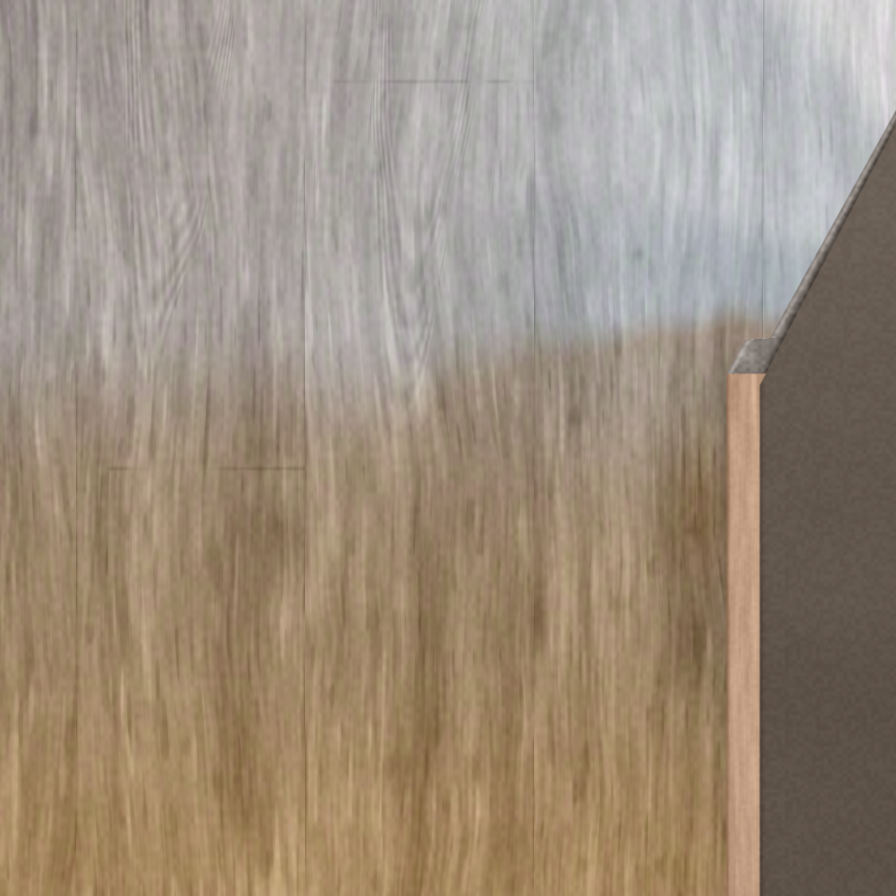
Write a three.js fragment shader that draws this texture.

```glsl
varying vec2 vUv;

const float SOFT = 0.0016;

float hash(vec2 p) {
  p = fract(p * vec2(123.34, 345.45));
  p += dot(p, p + 34.35);
  return fract(p.x * p.y);
}
float noise(vec2 p) {
  vec2 i = floor(p), f = fract(p);
  f = f * f * (3.0 - 2.0 * f);
  return mix(mix(hash(i), hash(i + vec2(1.0, 0.0)), f.x),
             mix(hash(i + vec2(0.0, 1.0)), hash(i + 1.0), f.x), f.y);
}
float fbm(vec2 p) {
  float sum = 0.0, amp = 0.5;
  for (int i = 0; i < 4; i++) {
    sum += amp * noise(p);
    p = p * 2.03 + 17.1;
    amp *= 0.5;
  }
  return sum;
}
float above(float edge, float v) { return smoothstep(edge - SOFT, edge + SOFT, v); }
float blob(vec2 p, vec2 center, vec2 radius) {
  vec2 d = (p - center) / radius;
  return exp(-dot(d, d));
}
float seam(float d, float width) { return exp(-d * d / (width * width)); }

// Nested growth rings rising from a tip, broken along their length
float arch(vec2 p, vec2 tip, float width, float rise) {
  vec2 d = p - tip;
  d.x += 0.03 * (noise(p * vec2(9.0, 8.0)) - 0.5) - 0.1 * d.y;
  float level = d.y / rise - d.x * d.x / (width * width);
  float inside = smoothstep(0.0, 0.15, level) * (1.0 - smoothstep(0.6, 1.3, level));
  float broken = smoothstep(0.25, 0.7, noise(p * vec2(60.0, 16.0)));
  return sin(level * 42.0 + 5.0 * noise(p * vec2(50.0, 9.0))) * inside * broken;
}

// Signed brightness of the wood fibres
float grain(vec2 p, float id) {
  vec2 q = p + vec2(id * 3.7, id * 1.9);
  q.x += 0.035 * (noise(q * vec2(5.0, 3.0)) - 0.5) + 0.006 * (noise(q * vec2(14.0, 11.0)) - 0.5);
  float broad = fbm(q * vec2(18.0, 2.0)) - 0.47;
  float streak = fbm(q * vec2(75.0, 5.0)) - 0.47;
  float fibre = noise(q * vec2(240.0, 22.0)) - 0.5;
  float fleck = noise(p * vec2(210.0, 130.0)) - 0.5;
  float hair = smoothstep(0.68, 0.95, noise(q * vec2(150.0, 13.0) + 5.0));
  float pore = smoothstep(0.7, 0.95, noise(q * vec2(170.0, 24.0) + 31.0));
  return 0.17 * broad + 0.17 * streak + 0.075 * fibre + 0.045 * fleck + 0.06 * hair - 0.055 * pore;
}

vec3 floorColor(vec2 p) {
  float pitch = 0.2555;
  float cell = (p.x - 0.085) / pitch;
  float id = floor(cell);
  float across = (fract(cell + 0.5) - 0.5) * pitch;

  // Warm boards
  vec3 wood = mix(vec3(0.645, 0.525, 0.365), vec3(0.605, 0.51, 0.39), smoothstep(0.0, 0.33, p.y));
  wood = mix(wood, vec3(0.595, 0.52, 0.44), smoothstep(0.25, 0.6, p.y));
  wood *= 1.0 - 0.14 * blob(p, vec2(0.79, 0.37), vec2(0.05, 0.16));
  wood = mix(wood, vec3(0.47, 0.35, 0.2), 0.55 * blob(p, vec2(0.785, 0.44), vec2(0.04, 0.09)));

  // Cool reflected daylight
  float right = smoothstep(0.15, 0.9, p.x);
  vec3 sheen = mix(vec3(0.64, 0.61, 0.59), vec3(0.735, 0.75, 0.765), right);
  float shade = p.y - 0.785 + 0.23 * (p.x - 0.64);
  sheen -= vec3(0.085, 0.07, 0.062) * smoothstep(0.03, -0.03, shade) * smoothstep(0.45, 0.8, p.x);
  float ray = p.x + 0.9 * (p.y - 1.0) + 0.04 * (noise(p * 12.0) - 0.5);
  sheen = mix(sheen, vec3(0.85, 0.84, 0.84), 0.8 * smoothstep(0.82, 0.92, ray));
  sheen -= 0.03 * seam(ray - 0.8, 0.05);
  float border = 0.565 + 0.085 * smoothstep(0.36, 0.85, p.x) + 0.035 * (noise(vec2(p.x * 22.0, 2.0)) - 0.5);
  float blur = mix(0.1, 0.026, smoothstep(0.2, 0.82, p.x));
  float lit = smoothstep(border - blur, border + blur, p.y);
  float haze = 0.3 * smoothstep(0.36, 0.6, p.y) * blob(p, vec2(0.68, 0.58), vec2(0.2, 0.15));
  vec3 color = mix(wood, sheen, max(lit, haze));

  // Fibres, rings, colour flecks and knots
  float rings = arch(p, vec2(0.155, 0.53), 0.055, 0.36) + arch(p, vec2(0.43, 0.48), 0.052, 0.32)
              + 0.6 * arch(vec2(p.x, -p.y), vec2(0.45, -0.20), 0.04, 0.3);
  color += mix(1.0, 0.7, lit * right) * (grain(p, id) + 0.034 * rings);
  color += vec3(0.02, -0.01, 0.03) * (noise(p * vec2(90.0, 55.0)) - 0.5);
  float knots = blob(p, vec2(0.6, 0.31), vec2(0.009, 0.035))
              + blob(p, vec2(0.32, 0.4), vec2(0.012, 0.035))
              + blob(p, vec2(0.713, 0.718), vec2(0.006, 0.009))
              + blob(p, vec2(0.77, 0.28), vec2(0.018, 0.04))
              + 0.6 * blob(p, vec2(0.185, 0.815), vec2(0.01, 0.018));
  color -= 0.09 * knots;

  // Faint, interrupted joints between boards
  color -= 0.09 * seam(across, 0.0018) * smoothstep(0.2, 0.8, noise(vec2(id * 7.0, p.y * 14.0)));
  float second = step(0.085, p.x) * step(p.x, 0.3405);
  float third = step(0.3405, p.x) * step(p.x, 0.596);
  float ends = second * seam(p.y - 0.477, 0.0022) + third * seam(p.y - 0.909, 0.0022);
  return color - 0.065 * ends * smoothstep(0.15, 0.75, noise(p * vec2(45.0, 9.0)));
}

// Upright panel with a pale edge strip and a grey slanted rim
vec3 addPanel(vec3 color, vec2 p) {
  float speck = noise(p * 230.0) - 0.5;
  color *= 1.0 - 0.09 * smoothstep(0.785, 0.811, p.x) * smoothstep(0.64, 0.54, p.y);
  float outer = 0.811 + 0.557 * (p.y - 0.583);
  float inner = 0.848 + 0.524 * (p.y - 0.570);
  float left = mix(outer, max(outer, 0.859 + 0.553 * (p.y - 0.622)), above(0.622, p.y));
  vec3 rim = vec3(0.48, 0.45, 0.43) + 0.1 * speck + 0.13 * seam(p.x - left - 0.004, 0.003);
  rim += 0.12 * blob(p, vec2(0.834, 0.604), vec2(0.012)) - 0.17 * seam(p.x - inner + 0.001, 0.004);
  color = mix(color, rim, above(left, p.x) * above(0.58, p.y));

  vec3 strip = vec3(0.745, 0.605, 0.5) + 0.16 * (fbm(p * vec2(170.0, 16.0)) - 0.47) + 0.03 * speck;
  strip += 0.05 * seam(p.x - 0.842, 0.004) - 0.16 * seam(p.x - 0.811, 0.003);
  color = mix(color, strip, above(0.811, p.x) * (1.0 - above(0.583, p.y)));

  vec3 face = mix(vec3(0.365, 0.32, 0.28), vec3(0.415, 0.37, 0.33), smoothstep(0.1, 0.8, p.y));
  face += 0.035 * speck + 0.03 * (fbm(p * 9.0) - 0.47) - 0.07 * seam(p.x - 0.848, 0.004);
  return mix(color, face, above(max(inner, 0.848), p.x));
}

void main() {
  gl_FragColor = vec4(clamp(addPanel(floorColor(vUv), vUv), 0.0, 1.0), 1.0);
}
```
